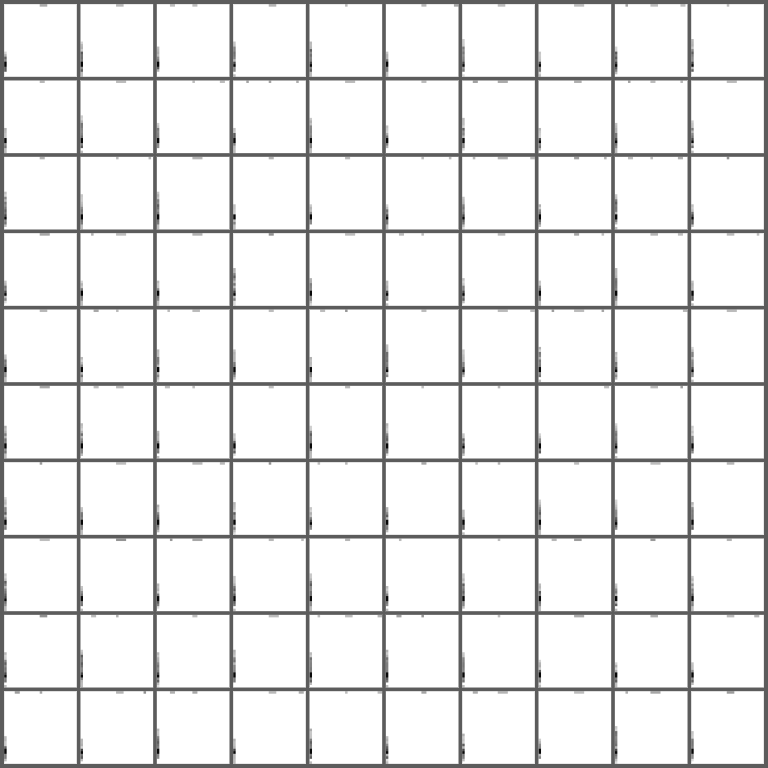
Reproduce this pattern procedurally as a three.js fragment shader.

```glsl
varying vec2 vUv;

const float CELLS = 10.0;
const float PITCH = 0.0994;        // cell size on the canvas
const float LINE_HALF = 0.024;     // half line width, in cells
const float BLOCK = 0.033;         // size of one wear block, in cells
const int STRIP_BLOCKS = 18;
const vec2 BLACK_BLOCKS = vec2(4.0, 5.0);
const float BLACK_INK = 0.97;
const float MID_INK = 0.5;
const float LIGHT_INK = 0.26;
const vec3 PAPER = vec3(1.0);
const vec3 LINE_COLOR = vec3(0.36);

float hash(vec2 p) {
  return fract(sin(dot(p, vec2(12.9898, 78.233))) * 43758.5453);
}

// Share of a pixel of width w at x that lies between a and b
float coverage(float a, float b, float x, float w) {
  return clamp((min(b, x + 0.5 * w) - max(a, x - 0.5 * w)) / w, 0.0, 1.0);
}

// Darkness of block k, counted up from the foot of a cell
float stripInk(float k, vec2 cell) {
  float top = floor(10.0 + 6.0 * hash(cell + 3.7));
  float midTop = top - 2.0 - floor(3.0 * hash(cell + 8.3));
  float grain = hash(cell * 7.0 + k * 1.37);

  float ink = k < midTop ? MID_INK : LIGHT_INK;
  if (k < 2.0) ink = LIGHT_INK * step(0.35, grain);
  ink += 0.16 * (grain - 0.5) * step(2.0, k);
  if (grain > 0.9) ink *= 0.5;
  if (k > 1.0 && k < midTop && grain < 0.12) ink += 0.2;
  if (k == BLACK_BLOCKS.x) ink = BLACK_INK;
  if (k == BLACK_BLOCKS.y) ink = grain > 0.3 ? BLACK_INK : 0.72;
  return k < top ? ink : 0.0;
}

// Stack of grey blocks along the left side of a cell
float sideWear(vec2 f, vec2 cell, vec2 w) {
  float ink = 0.0;
  for (int i = 0; i < STRIP_BLOCKS; i++) {
    float k = float(i);
    float foot = LINE_HALF + k * BLOCK;
    ink += stripInk(k, cell) * coverage(foot, foot + BLOCK, f.y, w.y);
  }
  return ink * coverage(LINE_HALF, LINE_HALF + BLOCK, f.x, w.x);
}

// Short dashes under the top line: left, middle and right
float topWear(vec2 f, vec2 cell, vec2 w) {
  float ink = 0.0;
  for (int i = 0; i < 3; i++) {
    float slot = float(i);
    vec2 seed = cell + slot * 17.3;
    bool middle = i == 1;
    float present = step(hash(seed + 1.1), middle ? 0.96 : 0.3);
    float shift = floor(3.0 * hash(seed + 2.3));
    float blocks = 1.0 + floor((middle ? 4.0 : 2.0) * hash(seed + 4.9));
    float start = 0.13 + 0.36 * slot + (middle ? 0.0 : shift * BLOCK);
    float end = min(start + blocks * BLOCK, 1.0 - LINE_HALF);
    float tone = LIGHT_INK + 0.18 * pow(hash(seed + 6.7), 3.0);
    ink += present * tone * coverage(start, end, f.x, w.x);
  }
  float top = 1.0 - LINE_HALF;
  return ink * coverage(top - BLOCK, top, f.y, w.y);
}

// Grid line on both sides of a cell along one axis
float lineCover(float x, float w) {
  return 1.0 - coverage(LINE_HALF, 1.0 - LINE_HALF, x, w);
}

void main() {
  vec2 grid = (vUv - 0.5) / PITCH;
  vec2 w = max(fwidth(grid), vec2(0.0001));
  vec2 cell = floor(grid);
  vec2 f = grid - cell;

  // Wear on the paper
  float ink = max(sideWear(f, cell, w), topWear(f, cell, w));
  vec3 color = PAPER * (1.0 - clamp(ink, 0.0, 1.0));

  // Grid lines, with the outer margin filled
  float line = max(lineCover(f.x, w.x), lineCover(f.y, w.y));
  vec2 outside = step(vec2(0.5 * CELLS), abs(grid));
  line = max(line, max(outside.x, outside.y));

  gl_FragColor = vec4(mix(color, LINE_COLOR, line), 1.0);
}
```
